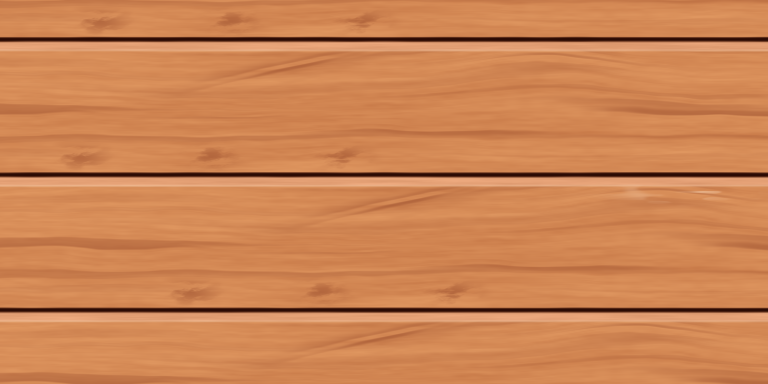
This texture is drawn by a Shadertoy shader. Its source:

```glsl
// Horizontal varnished wood boards with dark grooves, pale bevels and flowing grain.

const float PITCH = 0.3525;        // board height, in canvas heights
const float FIRST_GROOVE = 0.8975; // height of the uppermost groove
const float GROOVE_HALF = 0.0062;
const float BEVEL_END = 0.029;

const vec3 WOOD_DARK = vec3(0.79, 0.485, 0.29);
const vec3 WOOD_LIGHT = vec3(0.875, 0.59, 0.375);
const vec3 STREAK = vec3(0.64, 0.34, 0.20);
const vec3 BEVEL = vec3(0.91, 0.65, 0.49);
const vec3 GROOVE_EDGE = vec3(0.38, 0.19, 0.11);
const vec3 GROOVE_CORE = vec3(0.17, 0.04, 0.01);
const vec3 SCUFF = vec3(0.94, 0.77, 0.63);

float hash(vec2 p) {
    vec3 q = fract(p.xyx * 0.1031);
    q += dot(q, q.yzx + 33.33);
    return fract((q.x + q.y) * q.z);
}

float noise(vec2 p) {
    vec2 cell = floor(p);
    vec2 f = fract(p);
    f = f * f * (3.0 - 2.0 * f);
    float low = mix(hash(cell), hash(cell + vec2(1, 0)), f.x);
    float high = mix(hash(cell + vec2(0, 1)), hash(cell + vec2(1, 1)), f.x);
    return mix(low, high, f.y);
}

float fbm(vec2 p) {
    float sum = 0.0;
    float weight = 0.5;
    for (int i = 0; i < 4; i++) {
        sum += weight * noise(p);
        p = p * 2.03 + 17.7;
        weight *= 0.5;
    }
    return sum / 0.9375;
}

// Soft elliptical spot of the given radii
float spot(vec2 offset, vec2 radii) {
    offset /= radii;
    return exp(-dot(offset, offset));
}

// Board surface: x along the board, y from 0 at its top to 1 at its bottom
vec3 wood(vec2 q) {
    // Height bent into gentle waves and one arch
    float bend = 0.13 * (fbm(vec2(q.x * 2.2, q.y * 2.5) + 5.0) - 0.5);
    float grain = q.y + bend + 0.10 * spot(q - vec2(1.42, 0.1), vec2(0.22, 0.35));

    // Broad tone, fine fibres and short pores
    float tone = fbm(vec2(q.x * 1.3, grain * 7.0));
    float fibre = fbm(vec2(q.x * 4.0, grain * 38.0) + 31.0);
    float pores = noise(vec2(q.x * 30.0, q.y * 55.0));
    float light = 0.5 + 1.1 * (tone - 0.5) + 0.75 * (fibre - 0.5) + 0.22 * (pores - 0.5);
    vec3 color = mix(WOOD_DARK, WOOD_LIGHT, clamp(light, 0.0, 1.0));

    // Long lines, densest below the middle
    float lines = smoothstep(0.52, 0.88, noise(vec2(q.x * 1.7, grain * 30.0) + 9.0));
    float band = 0.12 + 0.55 * exp(-pow((grain - 0.61) / 0.13, 2.0));
    float streak = lines * band;

    // Slanted feathered streaks, rising to the right
    float slant = q.y - 0.22 + 0.55 * (q.x - 0.74) + 0.6 * bend;
    float feather = smoothstep(0.35, 0.8, noise(vec2(q.x * 5.0, slant * 38.0) + 3.0));
    streak += 0.7 * feather * spot(vec2(q.x - 0.74, slant), vec2(0.22, 0.07));

    // Thin nested arches
    float ripple = smoothstep(0.55, 0.9, noise(vec2(q.x * 2.0, grain * 34.0) + 50.0));
    streak += 0.5 * ripple * spot(q - vec2(1.42, 0.1), vec2(0.3, 0.14));

    // Small curled figures near the lower edge
    for (int i = 0; i < 3; i++) {
        vec2 knot = q - vec2(0.21 + 0.34 * float(i), 0.87);
        float curl = fbm(vec2(q.x * 22.0 + 6.0 * q.y, q.y * 22.0));
        streak += 0.65 * smoothstep(0.38, 0.7, curl) * spot(knot, vec2(0.06, 0.075));
    }
    return mix(color, STREAK, clamp(streak, 0.0, 0.75));
}

void mainImage(out vec4 fragColor, in vec2 fragCoord) {
    vec2 p = fragCoord / iResolution.y;
    float aa = 0.8 / iResolution.y;

    // Boards share one figure, slid along by a different amount in each row
    float t = (FIRST_GROOVE - p.y) / PITCH;
    float row = floor(t);
    float slide = 0.34 * fract(row * 0.845);
    vec3 color = wood(vec2(p.x - slide, fract(t)));

    // Signed distance below the nearest groove
    float below = (fract(t + 0.5) - 0.5) * PITCH;

    // Pale bevel ending in a thin bright rim
    float bevel = smoothstep(-aa, aa, below) * smoothstep(aa, -aa, below - BEVEL_END);
    float grit = fbm(vec2(p.x * 6.0, p.y * 140.0));
    color = mix(color, BEVEL + 0.12 * (grit - 0.5), 0.8 * bevel);
    float rim = smoothstep(0.003 + aa, 0.0, abs(below - BEVEL_END));
    color = mix(color, SCUFF, rim * (0.2 + 0.4 * grit));

    // Scuffed varnish at the right
    float scratch = smoothstep(0.58, 0.78, noise(vec2(p.x * 14.0, p.y * 110.0)));
    color = mix(color, SCUFF, 0.8 * scratch * spot(p - vec2(1.76, 0.5), vec2(0.13, 0.02)));

    // Groove: brown edges around a near-black core
    float wobble = 0.0008 * (noise(vec2(p.x * 12.0, row)) - 0.5);
    float depth = abs(below + wobble);
    float shade = smoothstep(0.004, 0.0, below - GROOVE_HALF) * step(0.0, below);
    color = mix(color, GROOVE_EDGE, 0.35 * shade);
    color = mix(color, GROOVE_EDGE, smoothstep(aa, -aa, depth - GROOVE_HALF));
    color = mix(color, GROOVE_CORE, smoothstep(aa, -aa, depth - 0.6 * GROOVE_HALF));

    fragColor = vec4(color, 1.0);
}
```
